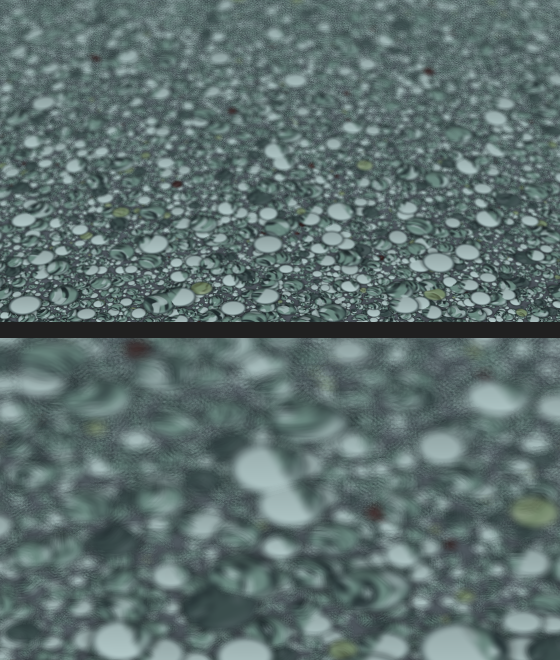
Top: the whole. Bottom: its middle third, enlarged.
This texture is drawn by a Shadertoy shader. Its source:

```glsl
// Oval water drops on a grey sheet, receding upward into soft focus.
#define SAMPLES 12
#define LAYERS 5
#define SMALLEST_CELL 0.019
#define LAYER_GROWTH 1.55
#define RECESSION 0.40
#define FLATNESS 0.64
#define NEAR_BLUR 0.0017
#define FAR_BLUR 0.0125
#define PALE_SHARE 0.34
#define HAZE 0.22

const vec3 SHEET = vec3(0.285, 0.315, 0.345);
const vec3 INK = vec3(0.13, 0.18, 0.19);
const vec3 GREEN = vec3(0.37, 0.48, 0.45);
const vec3 MILK = vec3(0.65, 0.73, 0.73);
const vec3 RUST = vec3(0.17, 0.09, 0.09);
const vec3 OLIVE = vec3(0.50, 0.55, 0.33);
const vec3 MIST = vec3(0.41, 0.51, 0.51);

float hash(vec2 p) {
    return fract(sin(dot(p, vec2(127.1, 311.7))) * 43758.5453);
}

vec2 hash2(vec2 p) {
    return vec2(hash(p), hash(p + 37.3));
}

float noise(vec2 p) {
    vec2 i = floor(p), f = fract(p);
    f = f * f * (3.0 - 2.0 * f);
    return mix(mix(hash(i), hash(i + vec2(1, 0)), f.x),
               mix(hash(i + vec2(0, 1)), hash(i + vec2(1, 1)), f.x), f.y);
}

mat2 rotation(float a) {
    return mat2(cos(a), sin(a), -sin(a), cos(a));
}

// Colour inside a drop; n spans the unit disc
vec3 dropColor(vec2 n, float d, vec2 id) {
    float kind = hash(id + 5.1), seed = hash(id + 9.7);

    // Bent streaks of refracted surroundings
    vec2 s = rotation((seed - 0.5) * 2.4) * n;
    s.x += 0.45 * s.y * s.y;
    float streak = noise(s * vec2(4.2, 1.3) + seed * 91.0);
    float glint = noise(s * vec2(3.0, 1.6) + seed * 57.0 + 20.0);
    vec3 glass = mix(INK, GREEN * 1.12, smoothstep(0.12, 0.65, streak));
    glass = mix(glass, MILK, 0.85 * smoothstep(0.60, 0.78, glint));

    // Light crescent low on one side, shade at the top
    float side = n.x * (seed - 0.3) - 0.45 * n.y;
    glass = mix(glass, MILK, 0.6 * smoothstep(0.22, 0.5, side));
    glass *= 1.0 - 0.3 * smoothstep(0.2, 0.9, n.y);

    // Milky drops reflect the sky, some with a glassy flank
    vec3 milk = MILK * (1.0 - 0.08 * n.y + 0.10 * (seed - 0.5));
    float flank = smoothstep(0.25, 0.5, n.x * sign(seed - 0.5) + 0.4 * n.y);
    milk = mix(milk, glass, flank * step(0.45, fract(seed * 7.0)));

    vec3 col = kind < PALE_SHARE ? milk : glass;
    if (kind > 0.90) col = mix(INK, glass, 0.3);
    if (kind > 0.965) col = mix(glass, OLIVE, 0.5);
    if (kind > 0.990) col = RUST + 0.12 * smoothstep(0.5, 0.8, glint);

    // Dark rim
    return mix(col, INK * 1.25, 0.7 * smoothstep(0.80, 1.0, d));
}

// All drops, small to large, on the receding sheet
vec3 scene(vec2 uv) {
    float scale = 1.0 - RECESSION * uv.y;
    vec2 q = vec2(uv.x / scale, -log(scale) / (RECESSION * FLATNESS));
    vec3 col = SHEET * (0.88 + 0.24 * noise(q * 70.0));

    for (int k = 0; k < LAYERS; k++) {
        float layer = float(k);
        mat2 turn = rotation(0.5 + layer * 1.3);
        vec2 g = turn * q / (SMALLEST_CELL * pow(LAYER_GROWTH, layer)) + 40.0;
        float filled = k == LAYERS - 1 ? 0.55 : 0.8;
        float d = 9.0;
        vec2 n = vec2(0), id = vec2(0);

        // Nearest drop among neighbouring cells
        for (int j = 0; j < 9; j++) {
            vec2 cell = floor(g) + vec2(j % 3, j / 3) - 1.0;
            vec2 key = cell + layer * 113.0;
            if (hash(key + 3.3) > filled) continue;
            vec2 center = cell + 0.5 + 0.62 * (hash2(key) - 0.5);
            float size = hash(key + 71.9);
            vec2 v = (g - center) * turn / mix(0.22, 0.49, size);
            v.x *= mix(0.85, 1.15, fract(size * 13.0));
            v.y += 0.12 * (1.0 - v.x * v.x) * (fract(size * 29.0) - 0.5);
            float dist = length(v);
            if (dist < d) { d = dist; n = v; id = key; }
        }

        // Contact shadow, then the drop
        col *= 1.0 - 0.28 * smoothstep(1.3, 1.0, d);
        if (d < 1.05)
            col = mix(col, dropColor(n, d, id), smoothstep(1.05, 0.97, d));
    }
    return col;
}

void mainImage(out vec4 fragColor, in vec2 fragCoord) {
    vec2 uv = fragCoord / iResolution.y;
    uv.x -= 0.5 * iResolution.x / iResolution.y;

    // Lens blur over a golden-angle disc, wider with distance
    float blur = NEAR_BLUR + FAR_BLUR * pow(uv.y, 1.3);
    vec3 col = vec3(0);
    for (int i = 0; i < SAMPLES; i++) {
        float t = float(i) + 0.5, a = t * 2.39996;
        col += scene(uv + blur * sqrt(t / float(SAMPLES)) * vec2(cos(a), sin(a)));
    }
    col /= float(SAMPLES);
    fragColor = vec4(mix(col, MIST, HAZE * uv.y), 1.0);
}
```
